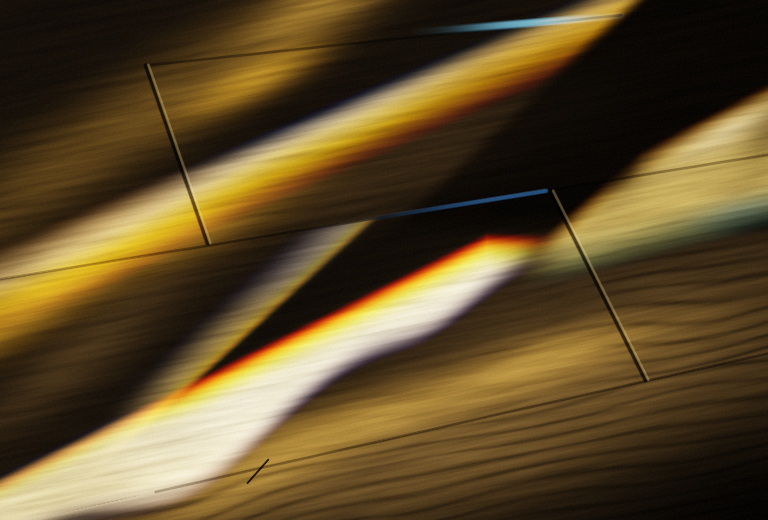
Reproduce this texture procedurally as a WebGL 2 fragment shader.

```glsl
#version 300 es
precision highp float;
// Sunlight split by glass, falling in diagonal beams across dark floorboards.
// Beams are bands with separate edges per colour channel, giving coloured rims;
// soft glows, stretched gradient noise and segment distances make up the wood.
uniform vec2 u_resolution;
out vec4 fragColor;

vec2 hash2(vec2 c) {
  vec2 k = vec2(dot(c, vec2(127.1, 311.7)), dot(c, vec2(269.5, 183.3)));
  return 2. * fract(sin(k) * 43758.5) - 1.;
}

float gradientNoise(vec2 p) {
  vec2 i = floor(p), f = fract(p), e = vec2(0, 1), s = f * f * (3. - 2. * f);
  float low = mix(dot(hash2(i), f), dot(hash2(i + e.yx), f - e.yx), s.x);
  float high = mix(dot(hash2(i + e), f - e), dot(hash2(i + 1.), f - 1.), s.x);
  return mix(low, high, s.y);
}

float fbm(vec2 p) {
  float sum = 0., amp = .6;
  for (int i = 0; i < 4; i++) {
    sum += amp * gradientNoise(p);
    p = p * 2.03 + 17.;
    amp *= .5;
  }
  return sum;
}

float bump(float x, float center, float width) {
  float d = (x - center) / width;
  return exp(-d * d);
}

// Elliptical soft light: center, size, angle
float glow(vec2 p, vec4 e, float angle) {
  vec2 d = p - e.xy;
  float c = cos(angle), s = sin(angle);
  vec2 q = vec2(c * d.x + s * d.y, c * d.y - s * d.x) / e.zw;
  return exp(-dot(q, q));
}

// Band between two heights, with separate edges for red, green and blue
vec3 prismBand(float y, vec3 lo, vec3 softLo, vec3 hi, vec3 softHi) {
  return smoothstep(lo - softLo, lo + softLo, vec3(y))
    * (1. - smoothstep(hi - softHi, hi + softHi, vec3(y)));
}

float stroke(vec2 p, vec4 ends, float width) {
  vec2 d = ends.zw - ends.xy, q = p - ends.xy;
  float t = clamp(dot(q, d) / dot(d, d), 0., 1.);
  return 1. - smoothstep(width * .3, width, length(q - d * t));
}

vec3 ambientLight(vec2 p) {
  float amber = .75 * glow(p, vec4(.26, .77, .5, .075), .56)
    + 1.2 * glow(p, vec4(.62, .99, .14, .045), .45)
    + 1.1 * glow(p, vec4(.82, .225, .4, .045), .27)
    + .9 * glow(p, vec4(1.08, .325, .16, .035), .27)
    + 1.2 * glow(p, vec4(.48, .085, .24, .05), .4);
  float gold = .9 * glow(p, vec4(.49, .845, .13, .032), .45)
    + glow(p, vec4(.04, .405, .24, .05), .5)
    + .7 * glow(p, vec4(.36, .56, .22, .05), .4);
  float brown = .4 * glow(p, vec4(.8, .69, .33, .08), .4)
    + .6 * glow(p, vec4(.16, .32, .26, .06), .65)
    + .9 * glow(p, vec4(1.2, .33, .5, .18), .25)
    + 1.1 * glow(p, vec4(.72, .09, .6, .11), .22);
  return vec3(.085, .06, .036) + amber * vec3(.55, .36, .1)
    + gold * vec3(1.05, .64, .09) + brown * vec3(.38, .26, .11);
}

vec3 upperBeam(vec2 p) {
  float d = p.y - .469 - .4335 * p.x, spread = 1. - smoothstep(.15, .55, p.x);
  vec3 lo = vec3(-.045, -.036, -.008) - .025 * spread;
  vec3 hi = vec3(.027, .029, .036) - vec3(.004, .008, .016) * spread;
  vec3 band = prismBand(d, lo, vec3(.05, .045, .032), hi, vec3(.026 + .016 * spread));
  vec3 tint = mix(vec3(1.75, 1.35, .75), vec3(1.45, .95, .32), smoothstep(.65, 1., p.x));
  return band * tint * mix(.6, 1., smoothstep(0., .2, p.x));
}

float mainTop(float x) { return min(.077 + .5 * x, .546); }

vec3 mainBeam(vec2 p) {
  float rim = mix(.35, 1., smoothstep(.2, .4, p.x));
  float base = .532 * p.x - .035 - .09 * bump(p.x, .37, .2) - .027 * bump(p.x, .83, .1);
  vec3 hi = mainTop(p.x) - .006 - vec3(0, .013, .038) * rim;
  vec3 band = prismBand(p.y, base - vec3(0, 0, .006), vec3(.032), hi, vec3(.014, .02, .036));
  vec3 tint = mix(vec3(2, 1.7, 1), vec3(2.7, 2.4, 1.75), smoothstep(.1, .5, p.x));
  return band * tint * (1. - smoothstep(.9, 1.1, p.x));
}

vec3 middleBeam(vec2 p, float d) {
  vec3 band = prismBand(d, vec3(.004, .006, .018), vec3(.01, .014, .03),
    vec3(.06, .062, .075), vec3(.055));
  vec3 tint = mix(vec3(1, .74, .3), vec3(.72, .62, .44), smoothstep(.36, .5, p.y));
  return band * tint * smoothstep(.16, .36, p.x);
}

vec3 rightBeam(vec2 p) {
  float x = p.x - 1.236, top = .69 + min(.526 * x, .85 * x);
  vec3 band = prismBand(p.y, vec3(.545, .538, .532) + .26 * x, vec3(.045),
    top - vec3(.002, .005, .01), vec3(.028));
  vec3 tint = vec3(1.4, 1.05, .42) + .6 * glow(p, vec4(1.39, .765, .11, .04), .45)
    + vec3(-.3, -.05, .2) * glow(p, vec4(1.43, .59, .1, .03), .25);
  float blotch = .65 * glow(p, vec4(1.2, .665, .06, .035), .7)
    + .5 * glow(p, vec4(1.49, .75, .08, .045), .9);
  return band * tint * (1. - blotch) * smoothstep(.98, 1.12, p.x);
}

void main() {
  vec2 p = gl_FragCoord.xy / u_resolution * vec2(1.48, 1);
  float seam = .463 + .162 * p.x, lowSeam = .226 * p.x - .014;
  // Light and hard shadows
  float shade = smoothstep(-.035, .02, p.x - 1.236 - 1.07 * (p.y - 1.));
  float d = p.y - .556 - .909 * (p.x - .699), below = smoothstep(-.004, .004, seam - p.y);
  vec3 light = ambientLight(p) + upperBeam(p) * (1. - shade);
  light *= 1. - .6 * shade * smoothstep(.52, .6, p.y);
  light *= 1. - .3 * below * smoothstep(0., .02, -d) * smoothstep(0., .02, p.y - mainTop(p.x));
  light += mainBeam(p) + middleBeam(p, d) * below + rightBeam(p);
  // Grain along each board
  vec2 g = vec2(p.x + .2 * p.y, p.y - .2 * p.x) + step(seam, p.y) * 3.7 + step(lowSeam, p.y) * 5.3;
  float rings = pow(.5 + .5 * sin(g.y * 210. + gradientNoise(g * vec2(2.5, 6)) * 16.), 4.);
  float ringArea = max(smoothstep(-.01, .01, lowSeam - p.y),
    smoothstep(1.1, 1.25, p.x) * smoothstep(-.56, -.48, -p.y));
  light *= 1. + .6 * fbm(g * vec2(5, 85)) - .32 * rings * (.15 + .85 * ringArea);
  light *= 1. - .75 * glow(p, vec4(1.5, 0, .33, .2), 0.);
  // Seams, pale board ends, a hair and blue glints
  float seams = stroke(p, vec4(0, .463, 1.483, .703), .004)
    + stroke(p, vec4(.29, .875, 1.197, .971), .004) + stroke(p, vec4(.3, .054, 1.483, .321), .004);
  light *= 1. - .45 * min(seams, 1.);
  for (int i = 0; i < 2; i++) {
    vec4 ends = i == 0 ? vec4(.286, .875, .405, .533) : vec4(1.066, .633, 1.249, .27);
    light *= 1. - .75 * stroke(p + vec2(.005, .001), ends, .006);
    light += vec3(.36, .31, .18) * stroke(p, ends, .004);
  }
  light *= 1. - .85 * stroke(p, vec4(.477, .071, .517, .116), .003);
  light += vec3(.5, 1.1, 1.4) * stroke(p, vec4(.8, .938, 1.197, .97), .01) * bump(p.x, 1.02, .11);
  light += vec3(.14, .36, .65) * stroke(p, vec4(.7, .577, 1.052, .633), .006) * smoothstep(.65, .98, p.x);
  // Film response and faint grain
  fragColor = vec4(1. - exp(-light) + .022 * gradientNoise(p * 260.), 1);
}
```
